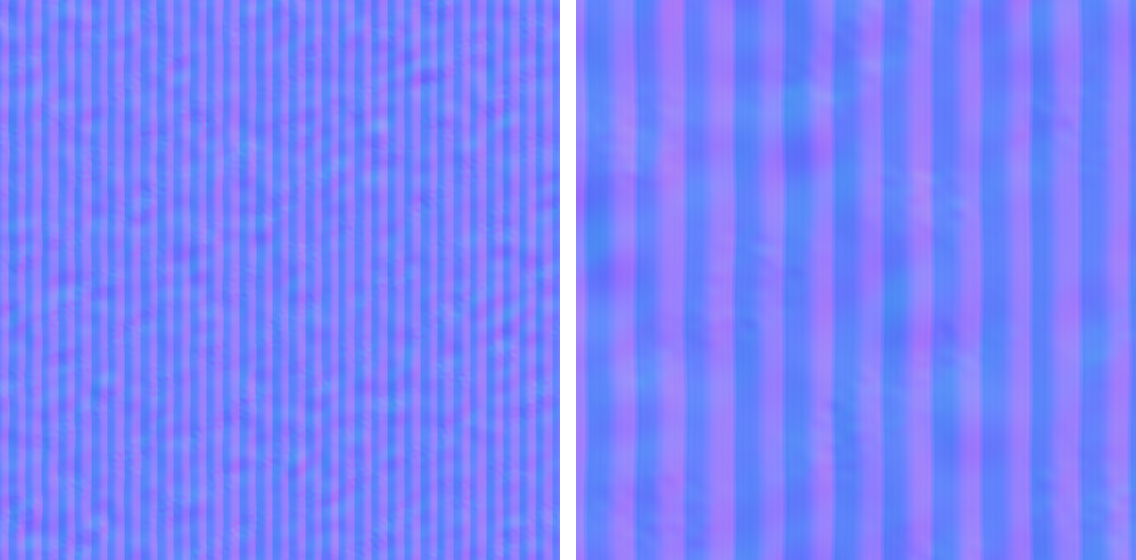
Left: the whole. Right: its middle third, enlarged.
Give the GLSL for this texture map, as a Shadertoy shader.

```glsl
#define RIBS 34.0
#define RIB_PHASE 0.54
#define RIB_SLOPE 0.235
#define SEAM_WIDTH 0.045
#define HAIRLINE_SLOPE 0.09
#define THREAD_SLOPE 0.022
#define DENT_CELLS 29.0
#define DENT_SLOPE 0.06
#define GRAIN_CELLS 110.0
#define GRAIN_SLOPE 0.028
#define WOBBLE 0.0003
#define BASE_TILT vec2(-0.04, 0.016)

float hash(vec2 p) {
    return fract(sin(dot(p, vec2(127.1, 311.7))) * 43758.5);
}

// Gradient of signed round dents, one jittered in each cell
vec2 dentGradient(vec2 p) {
    vec2 cell = floor(p), gradient = vec2(0.0);
    for (int y = -1; y <= 1; y++) {
        for (int x = -1; x <= 1; x++) {
            vec2 id = cell + vec2(x, y);
            vec2 center = id + vec2(hash(id), hash(id + 37.0));
            vec2 d = p - center;
            float falloff = max(1.0 - dot(d, d), 0.0);
            float height = 2.0 * hash(id + 71.0) - 1.0;
            gradient -= 6.0 * height * d * falloff * falloff;
        }
    }
    return gradient;
}

// Slow uneven patches from layered sines, 0 to 1
float patches(vec2 p) {
    float s = sin(p.x * 11.0 + 2.0 * sin(p.y * 7.0))
            + sin(p.y * 13.0 - p.x * 6.0 + 1.7);
    return 0.5 + 0.25 * s;
}

// Sideways slope of rounded ribs meeting in sharp seams
float ribSlope(vec2 uv, float pixel) {
    float sway = sin(uv.y * 41.0 + uv.x * 17.0) + sin(uv.y * 67.0 - uv.x * 29.0);
    float x = (uv.x + WOBBLE * sway * (1.5 - 1.2 * uv.x)) * RIBS - RIB_PHASE;
    float id = floor(x), t = x - id;
    float seam = t - round(t);

    float crest = 0.5 + 0.14 * (hash(vec2(id, 5.0)) - 0.5);
    float flank = 2.0 * smoothstep(crest - 0.21, crest + 0.21, t) - 1.0;
    float lean = 0.3 * (hash(vec2(id, 9.0)) - 0.5);
    float open = smoothstep(0.0, max(SEAM_WIDTH, 0.8 * pixel * RIBS), abs(seam));

    // Fine threads along the rib, strongest beside each seam
    float hairline = sin(seam * 62.0) * exp(-abs(seam) * 13.0);
    float thread = sin(t * 44.0 + 6.28 * hash(vec2(id, 13.0)));
    return RIB_SLOPE * (flank + lean) * open
         + HAIRLINE_SLOPE * hairline + THREAD_SLOPE * thread * open;
}

void mainImage(out vec4 fragColor, in vec2 fragCoord) {
    vec2 uv = fragCoord / iResolution.xy;
    float pixel = 1.0 / iResolution.x;
    float wear = patches(uv);

    vec2 slope = BASE_TILT;
    slope.x += ribSlope(uv, pixel);

    // Soft dents leaning slightly to the upper right
    mat2 shear = mat2(0.95, -0.18, -0.12, 1.0);
    vec2 dents = dentGradient(shear * uv * DENT_CELLS) * shear;
    slope += DENT_SLOPE * mix(0.75, 1.15, wear) * dents;

    // Sparse small nicks
    float nicks = smoothstep(0.35, 0.85, patches(uv * 4.3 + 3.0));
    slope += GRAIN_SLOPE * nicks * dentGradient(uv * GRAIN_CELLS + 19.0);

    // Encode the surface normal as colour
    vec3 normal = normalize(vec3(slope, 1.0));
    fragColor = vec4(0.5 + 0.5 * normal, 1.0);
}
```
